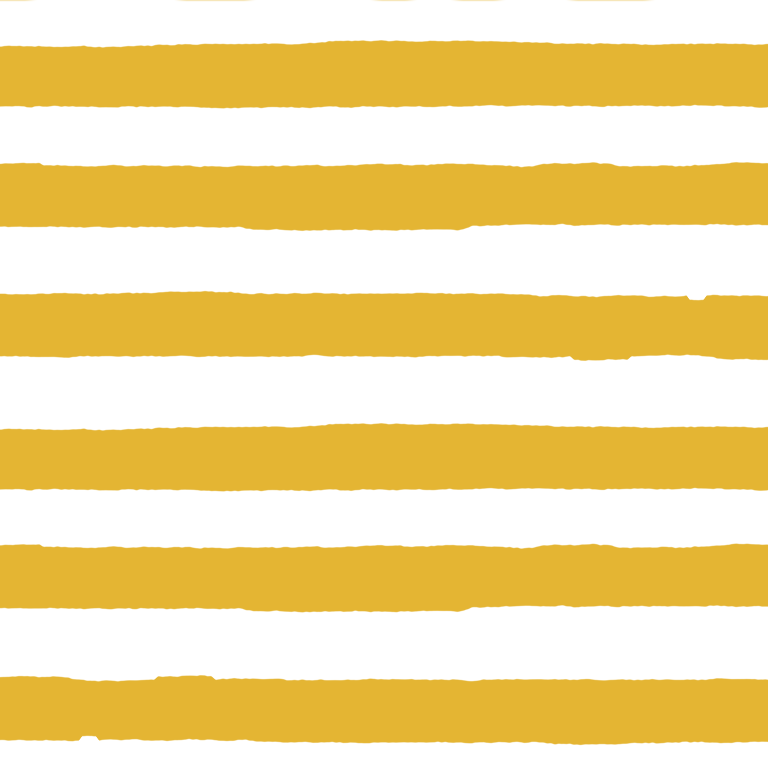
Write a three.js fragment shader that draws this pattern.

```glsl
// Six hand-painted mustard stripes on white, with ragged, slightly wandering edges.
// Three stripe shapes fill each half of the canvas; the lowest stripe is turned half round.
// Each edge is a straight line plus broad swells and fine layered noise.
varying vec2 vUv;

const vec3 PAPER = vec3(1.0);
const vec3 MUSTARD = vec3(0.895, 0.71, 0.2);
const float STRIPES = 6.0;
const float HALF_WIDTH = 0.041;
const float SOFTNESS = 0.0011;

float hash(float n, float seed) {
  vec2 p = fract(vec2(n, seed) * vec2(0.1031, 0.1137) + 0.37);
  p += dot(p, p.yx + 33.33);
  return fract((p.x + p.y) * p.x * 7.13);
}

// Smooth one-dimensional noise from -1 to 1
float noise(float x, float seed) {
  float cell = floor(x);
  float t = fract(x);
  t = t * t * (3.0 - 2.0 * t);
  return 2.0 * mix(hash(cell, seed), hash(cell + 1.0, seed), t) - 1.0;
}

float roughness(float x, float seed) {
  float sum = 0.0;
  float frequency = 22.0;
  float amplitude = 0.0008;
  for (int octave = 0; octave < 4; octave++) {
    sum += amplitude * noise(x * frequency, seed + float(octave) * 7.0);
    frequency *= 2.1;
    amplitude *= 0.85;
  }
  return sum;
}

// Plateau of height 1 between two ends with sloping sides
float plateau(float x, float start, float end, float slope) {
  return smoothstep(start - slope, start + slope, x)
       - smoothstep(end - slope, end + slope, x);
}

// Outward swell of the top (x) and bottom (y) edge for each stripe shape
vec2 swell(float shape, float x) {
  if (shape < 0.5) {
    // Raised slab below, small nick above
    return vec2(
      0.003 * plateau(x, 0.2, 0.3, 0.03) - 0.003 * plateau(x, 0.67, 1.2, 0.03)
        - 0.006 * plateau(x, 0.896, 0.918, 0.003),
      0.005 * plateau(x, 0.745, 0.82, 0.004) - 0.002 * plateau(x, 0.85, 0.91, 0.02)
        + 0.004 * plateau(x, 0.93, 1.2, 0.02));
  }
  if (shape < 1.5) {
    // Low steps above, long sag below
    return vec2(
      -0.001 + 0.003 * plateau(x, -0.1, 0.055, 0.004) + 0.002 * plateau(x, 0.46, 0.64, 0.04)
        + 0.0035 * plateau(x, 0.7, 0.8, 0.01) + 0.003 * plateau(x, 0.92, 1.1, 0.03),
      -0.001 + 0.0035 * plateau(x, 0.32, 0.608, 0.01) - 0.003 * plateau(x, 0.62, 1.2, 0.06));
  }
  // Broad crown above
  return vec2(
    -0.0035 + 0.003 * plateau(x, 0.22, 1.2, 0.04) + 0.004 * plateau(x, 0.42, 0.7, 0.03),
    0.0015 * plateau(x, 0.25, 0.41, 0.02) - 0.001 * plateau(x, 0.6, 0.95, 0.03));
}

float stripeCentre(float shape, float upperHalf) {
  vec2 place = shape < 0.5 ? vec2(0.0742, 0.5026)
             : shape < 1.5 ? vec2(0.2474, 0.4967)
             : vec2(0.4036, 0.4987);
  return place.x + place.y * upperHalf;
}

// Paint coverage of one stripe
float stripe(vec2 p, float row) {
  float shape = mod(row, 3.0);
  bool turned = row < 0.5;
  float x = turned ? 1.023 - p.x : p.x;
  float y = p.y - stripeCentre(shape, floor(row / 3.0));
  y = turned ? -y : y;
  float seed = 11.0 + shape * 71.0;
  vec2 edge = HALF_WIDTH + swell(shape, x)
            + vec2(roughness(x + 1.0, seed), roughness(x + 1.0, seed + 37.0));
  float inside = min(edge.x - y, edge.y + y);
  return smoothstep(-SOFTNESS, SOFTNESS, inside);
}

// Faint broken rim of the next stripe along the upper border
float rim(vec2 p) {
  float dashes = plateau(p.x, -0.1, 0.04, 0.01) + plateau(p.x, 0.235, 0.325, 0.01)
               + plateau(p.x, 0.49, 0.535, 0.01) + plateau(p.x, 0.595, 0.65, 0.01)
               + plateau(p.x, 0.745, 0.845, 0.01);
  return 0.35 * dashes * smoothstep(0.9975, 0.9995, p.y);
}

void main() {
  float row = clamp(floor(vUv.y * STRIPES), 0.0, STRIPES - 1.0);
  float paint = max(stripe(vUv, row), rim(vUv));
  gl_FragColor = vec4(mix(PAPER, MUSTARD, paint), 1.0);
}
```
